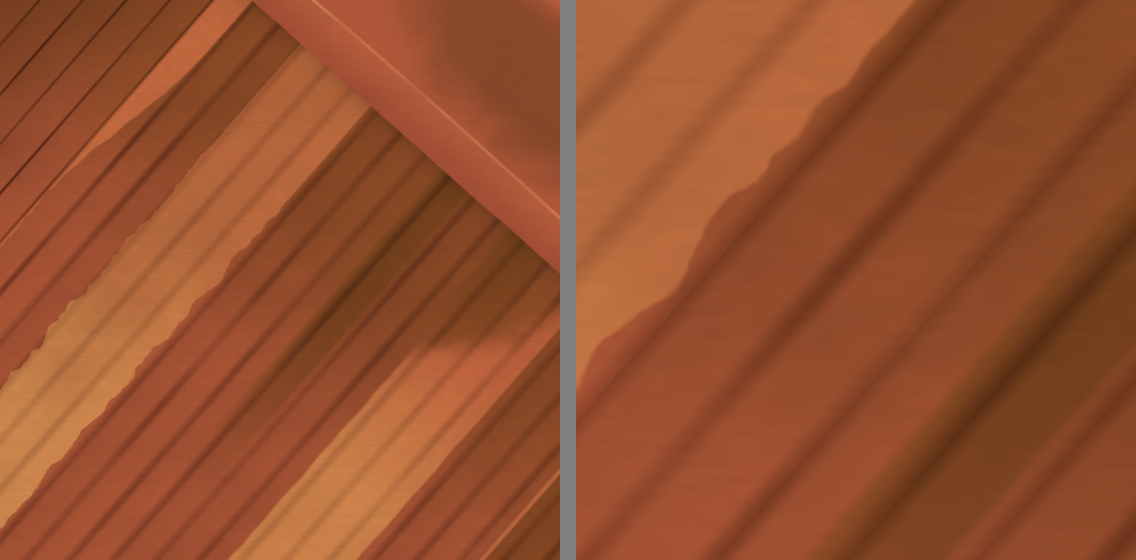
Left, the full canvas; right, a detail of the centre.
This texture is drawn by a Shadertoy shader. Its source:

```glsl
float hash(vec2 p) {
    p = fract(p * vec2(0.3183, 0.3679) + 0.13);
    p += dot(p, p.yx + 19.19);
    return fract((p.x + p.y) * p.x * 7.31);
}

float noise(vec2 p) {
    vec2 i = floor(p), f = fract(p);
    f = f * f * (3.0 - 2.0 * f);
    return mix(mix(hash(i), hash(i + vec2(1, 0)), f.x),
               mix(hash(i + vec2(0, 1)), hash(i + vec2(1, 1)), f.x), f.y);
}

float fbm(vec2 p) {
    float sum = 0.0, amp = 0.5;
    for (int i = 0; i < 4; i++) {
        sum += amp * noise(p);
        p = p * 2.03 + 7.1;
        amp *= 0.5;
    }
    return sum;
}

// Soft-edged interval from a to b
float band(float x, float a, float b, float soft) {
    return smoothstep(a - soft, a + soft, x) * (1.0 - smoothstep(b - soft, b + soft, x));
}

// Sloping boards: across runs over them, along runs down from the beam
vec3 boards(vec2 p, float across, float along) {
    float cloud = fbm(p * 9.0);
    float ragged = (fbm(p * 26.0) - 0.47) * 0.035 * smoothstep(0.2, 0.6, along);

    // Shaded wood, browner close to the beam
    vec3 brown = vec3(0.53, 0.28, 0.145);
    vec3 red = vec3(0.635, 0.315, 0.20);
    vec3 col = mix(brown, red, smoothstep(0.2, 0.85, along + 0.25 * (cloud - 0.5)));
    col *= mix(0.87, 1.0, smoothstep(0.0, 0.5, across));
    float olive = band(across, 1.055, 1.14, 0.008) * (1.0 - smoothstep(0.45, 1.15, along));
    olive += band(across, 1.27, 1.38, 0.012) * (1.0 - smoothstep(0.1, 0.4, along));
    olive += 0.8 * smoothstep(1.738, 1.745, across);
    col = mix(col, vec3(0.45, 0.25, 0.105), 0.8 * olive);

    // Sunlit strips
    float narrow = band(across, 0.381,
        0.386 + 0.066 * smoothstep(0.06, 0.38, p.x) + ragged * 0.4, 0.003);
    float wide = band(across + ragged, 0.605, 0.828, 0.003);
    float start = 0.44 - 1.6 * (across - 1.29) + 0.2 * (cloud - 0.5);
    float low = band(across + ragged * 0.2, 1.285, 1.514, 0.004)
              * smoothstep(start - 0.06, start + 0.09, along);
    vec3 sun = mix(vec3(0.705, 0.395, 0.23), vec3(0.78, 0.51, 0.295),
                   smoothstep(0.35, 1.3, along + 0.5 * (cloud - 0.47)));
    col = mix(col, sun, wide);
    col = mix(col, mix(vec3(0.72, 0.37, 0.23), vec3(0.78, 0.49, 0.28),
                       smoothstep(0.25, 0.85, along)), low);
    col = mix(col, vec3(0.735, 0.395, 0.235), narrow);

    // Evenly spaced grooves, sharper toward the upper left
    float lit = max(max(wide, low), narrow);
    float cell = (across - 0.148) / 0.0775;
    float gap = abs(cell - round(cell)) * 0.0775;
    float sharp = 1.0 - smoothstep(0.28, 0.6, across);
    float groove = 1.0 - smoothstep(0.0, mix(0.017, 0.006, sharp), gap);
    float depth = mix(0.2, 0.42, sharp) * mix(1.0, 0.65, lit);
    depth *= 0.6 + 0.8 * noise(vec2(round(cell) * 5.0, along * 4.0));
    col *= 1.0 - depth * groove * vec3(0.85, 1.0, 1.05);
    col *= 0.98 + 0.04 * hash(vec2(floor(cell), 3.0)) + 0.05 * (fract(cell) - 0.5) * (1.0 - lit);

    // Bright rim along the lowest board
    float rim = 1.0 - smoothstep(0.002, 0.008, abs(across - 1.738));
    return mix(col, vec3(0.74, 0.41, 0.24), 0.75 * rim);
}

// Plain panel above the beam with a soft brown shadow
vec3 panel(vec2 p) {
    vec2 q = (p - vec2(0.94, 0.12)) * mat2(0.75, 0.66, -0.66, 0.75);
    float shade = 1.0 - smoothstep(0.5, 1.25,
        length(q / vec2(0.28, 0.14)) + 0.7 * (fbm(p * 7.0) - 0.47));
    vec3 col = mix(vec3(0.68, 0.335, 0.22), vec3(0.53, 0.28, 0.165), shade);
    return mix(col, vec3(0.72, 0.37, 0.24), smoothstep(0.96, 1.0, p.x - p.y));
}

void mainImage(out vec4 fragColor, in vec2 fragCoord) {
    vec2 p = fragCoord / iResolution.xy;
    p.y = 1.0 - p.y;
    float across = p.x + p.y / 1.14;
    float side = p.x - p.y / 0.887 + 0.004 * (fbm(p * 12.0) - 0.47);
    float along = 0.449 - side;
    vec3 col = boards(p, across, along);

    // Diagonal beam with a contact shadow and a pale upper edge
    col *= 1.0 - 0.13 * exp(-max(along, 0.0) * 35.0);
    float top = 0.56 + 0.05 * p.y * (1.0 - 2.4 * p.y);
    vec3 beam = mix(vec3(0.635, 0.305, 0.205), vec3(0.70, 0.355, 0.235),
                    smoothstep(0.449, top, side));
    col = mix(col, beam, smoothstep(0.446, 0.452, side));
    col = mix(col, panel(p), smoothstep(top - 0.003, top + 0.003, side));
    float edge = 1.0 - smoothstep(0.001, 0.007, abs(side - top));
    col = mix(col, vec3(0.82, 0.50, 0.34), edge * (0.3 + 0.6 * noise(p * 18.0)));

    // Broad stains and fine grain
    col *= 1.0 + 0.09 * (fbm(p * vec2(6.0, 11.0)) - 0.47);
    col *= 1.0 + 0.035 * (noise(p * vec2(60.0, 210.0)) - 0.5);
    fragColor = vec4(col, 1.0);
}
```
